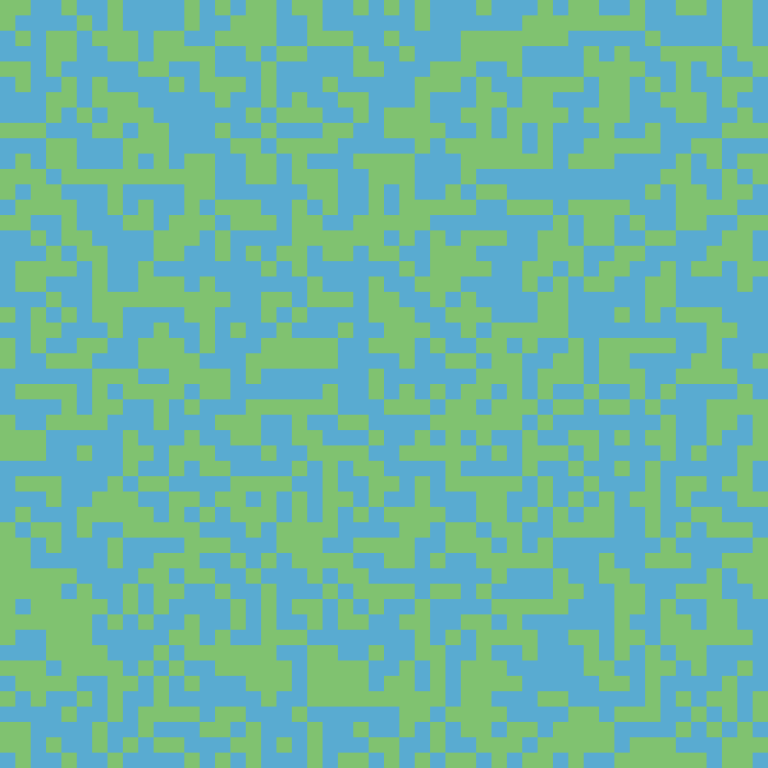
This texture is drawn by a WebGL 2 fragment shader. Its source:

```glsl
#version 300 es
precision highp float;

uniform vec2 u_resolution;
out vec4 fragColor;

const float CELLS = 50.0;
const float BLUE_SHARE = 0.517;
const vec3 BLUE = vec3(0.35, 0.67, 0.82);
const vec3 GREEN = vec3(0.50, 0.76, 0.44);

// Integer hash of a grid cell, returned in 0..1
float hashCell(ivec2 cell, uint seed) {
    uvec2 q = uvec2(cell + 4096);
    uint h = q.x * 1597334677u ^ q.y * 3812015801u ^ seed * 2798796415u;
    h = (h ^ (h >> 16)) * 2146121005u;
    h = (h ^ (h >> 15)) * 2221713035u;
    h ^= h >> 16;
    return float(h >> 8) / 16777216.0;
}

// 1 for a green cell, 0 for a blue one
float greenCell(ivec2 cell, float blueShare) {
    return step(blueShare, hashCell(cell, 7u));
}

// Coverage of green over a square footprint centred on p
float greenCoverage(vec2 p, float footprint, float blueShare) {
    vec2 corner = floor(p + 0.5);
    vec2 weight = clamp((p - corner) / footprint + 0.5, 0.0, 1.0);
    ivec2 cell = ivec2(corner);
    float below = mix(greenCell(cell - ivec2(1, 1), blueShare),
                      greenCell(cell - ivec2(0, 1), blueShare), weight.x);
    float above = mix(greenCell(cell - ivec2(1, 0), blueShare),
                      greenCell(cell, blueShare), weight.x);
    return mix(below, above, weight.y);
}

void main() {
    // Grid units per pixel
    float footprint = CELLS / min(u_resolution.x, u_resolution.y);
    vec2 p = gl_FragCoord.xy * footprint;

    float green = greenCoverage(p, footprint, BLUE_SHARE);
    fragColor = vec4(mix(BLUE, GREEN, green), 1.0);
}
```
